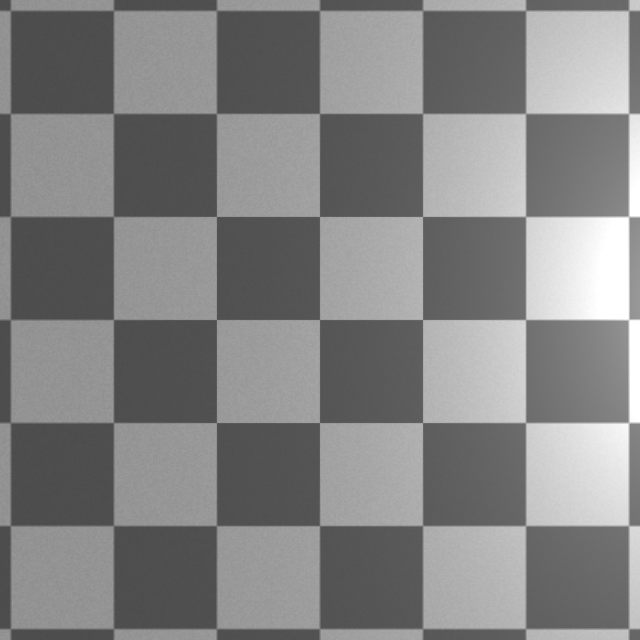
A WebGL 1 fragment shader for this pattern:

```glsl
precision highp float;
// Grey checkerboard lit from the right edge, with fine grain and softer outer seams.

uniform vec2 u_resolution;

const float TILE_SIZE = 0.161;
const float LIGHT_TILE = 0.565;
const float DARK_TILE = 0.297;
const float GRAIN_CELLS = 420.0;

float hash(vec2 p) {
  vec3 q = fract(vec3(p.xyx) * 0.1031);
  q += dot(q, q.yzx + 33.33);
  return fract((q.x + q.y) * q.z);
}

float valueNoise(vec2 p) {
  vec2 cell = floor(p);
  vec2 t = fract(p);
  t = t * t * (3.0 - 2.0 * t);
  float bottom = mix(hash(cell), hash(cell + vec2(1.0, 0.0)), t.x);
  float top = mix(hash(cell + vec2(0.0, 1.0)), hash(cell + vec2(1.0, 1.0)), t.x);
  return mix(bottom, top, t.y);
}

// Returns 1 on light tiles and 0 on dark ones; softness is in tile units.
float checker(vec2 p, float softness) {
  vec2 signedEdge = abs(mod(p - 0.5, 2.0) - 1.0) - 0.5;
  vec2 side = clamp(signedEdge / softness, -1.0, 1.0);
  return 0.5 + 0.5 * side.x * side.y;
}

// Glow around a lamp, stretched vertically, fading exponentially.
float lampGlow(vec2 uv, vec2 lamp, float strength, float falloff) {
  vec2 offset = (uv - lamp) * vec2(1.0, 0.6);
  return strength * exp(-length(offset) / falloff);
}

void main() {
  float canvas = min(u_resolution.x, u_resolution.y);
  vec2 centred = (gl_FragCoord.xy - 0.5 * u_resolution) / canvas;
  vec2 uv = centred + 0.5;

  // Tiles, with seams that blur away from the centre
  float seamBlur = mix(0.0006, 0.0022, smoothstep(0.1, 0.55, length(centred)));
  float softness = max(seamBlur, 0.6 / canvas) / TILE_SIZE;
  float tile = checker(centred / TILE_SIZE, softness);
  float shade = mix(DARK_TILE, LIGHT_TILE, tile);

  // Lighting
  float glow = lampGlow(uv, vec2(1.06, 0.53), 1.3, 0.24);
  shade *= 1.0 + glow;

  // Grain, stronger on light tiles and lost in the glare
  float grain = valueNoise(uv * GRAIN_CELLS) - 0.5;
  shade += grain * mix(0.012, 0.034, tile) * (1.0 - 0.7 * clamp(glow, 0.0, 1.0));

  gl_FragColor = vec4(vec3(clamp(shade, 0.0, 1.0)), 1.0);
}
```
